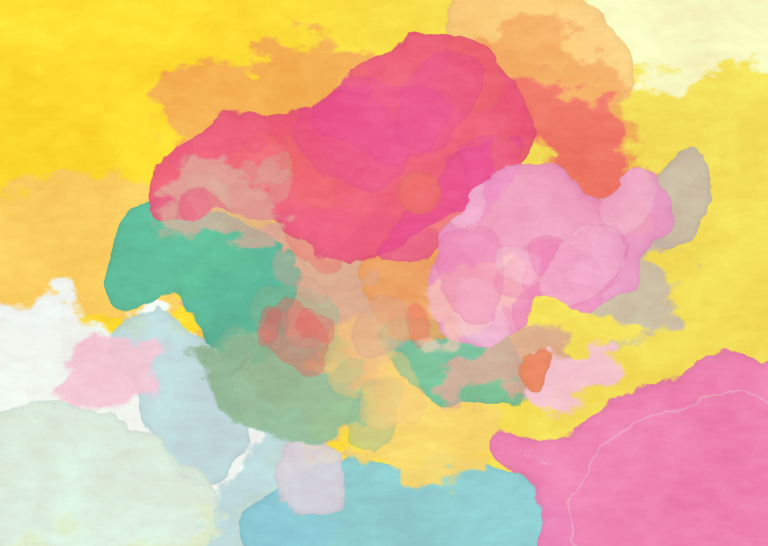
A WebGL 2 fragment shader for this background:

```glsl
#version 300 es
precision highp float;
// Layered watercolour washes: yellow ground, red, lilac and teal blooms, pink and blue pools.
uniform vec2 u_resolution;
out vec4 fragColor;

#define ASPECT 1.41
#define RAGGED 0.085
#define BRISTLE 0.13
#define CRISP 0.002
#define SOFT 0.011
#define RIM 0.07
#define FLECK 0.42
#define FLECKS 10
#define GRAIN 0.08

const vec3 GOLD = vec3(1.0, 0.87, 0.2), LEMON = vec3(0.96, 0.88, 0.36);
const vec3 CREAM = vec3(0.97, 0.96, 0.77), PEACH = vec3(0.98, 0.79, 0.49);
const vec3 ORANGE = vec3(0.95, 0.64, 0.37), CORAL = vec3(0.94, 0.44, 0.42);
const vec3 RED = vec3(0.93, 0.35, 0.49), MAGENTA = vec3(0.92, 0.32, 0.58);
const vec3 PINK = vec3(0.94, 0.51, 0.71), LILAC = vec3(0.94, 0.61, 0.79);
const vec3 BLUSH = vec3(0.97, 0.79, 0.84), ROSE = vec3(0.86, 0.66, 0.59);
const vec3 TEAL = vec3(0.35, 0.74, 0.62), SAGE = vec3(0.58, 0.75, 0.6);
const vec3 BLUE = vec3(0.55, 0.81, 0.85), ICE = vec3(0.75, 0.87, 0.88);
const vec3 MINT = vec3(0.86, 0.93, 0.86), WHITE = vec3(0.95, 0.98, 0.97);
const vec3 STONE = vec3(0.79, 0.74, 0.68);

vec2 p;          // position, canvas height = 1
vec3 paper;      // colour painted so far
float bristle;   // shared dry-brush breakup

float hash(vec2 q) {
  q = fract(q * vec2(0.1031, 0.1137));
  q += dot(q, q.yx + 33.3);
  return fract((q.x + q.y) * q.x * 7.7);
}

float noise(vec2 q) {
  vec2 i = floor(q), f = fract(q), e = vec2(1, 0);
  f *= f * (3.0 - 2.0 * f);
  return mix(mix(hash(i), hash(i + e), f.x),
             mix(hash(i + e.yx), hash(i + e.xx), f.x), f.y);
}

float fbm(vec2 q) {
  float sum = 0.0, amp = 0.5;
  for (int i = 0; i < 5; i++) {
    sum += amp * noise(q);
    q = mat2(1.6, 1.2, -1.2, 1.6) * q + 5.3;
    amp *= 0.5;
  }
  return sum;
}

// Distance to a turned ellipse (centre xy, radii zw) with a ragged edge
float blob(vec4 e, float turn) {
  float s = sin(turn), c = cos(turn);
  vec2 d = mat2(c, -s, s, c) * (p - e.xy);
  float k = length(d / e.zw);
  float dist = k * (k - 1.0) / max(length(d / (e.zw * e.zw)), 0.001);
  return dist + RAGGED * (fbm(p * 10.0 + e.xy * 37.0) - 0.48);
}

float join(float a, float b) {
  float h = max(0.04 - abs(a - b), 0.0);
  return min(a, b) - h * h * 6.0;
}

// Lays translucent ink inside a distance: soft edges break up, crisp ones gather pigment
void lay(float d, vec3 ink, float alpha, float soft) {
  float crisp = step(soft, CRISP);
  d += BRISTLE * bristle * (1.0 - crisp);
  float rim = RIM * crisp * exp(-abs(d) * 200.0);
  paper = mix(paper, ink * (1.0 - rim), alpha * smoothstep(soft, -soft, d));
}

void wash(vec4 e, float turn, vec3 ink, float alpha, float soft) {
  lay(blob(e, turn), ink, alpha, soft);
}

// Overlapping translucent flecks within an area, kept inside the clip distance
void scatter(vec4 area, float clip, vec3 inkA, vec3 inkB) {
  float keep = FLECK * smoothstep(CRISP, -CRISP, clip);
  for (int i = 0; i < FLECKS; i++) {
    vec2 seed = vec2(i * 7, 3) + floor(area.xy * 90.0);
    vec2 at = vec2(hash(seed), hash(seed.yx + 11.0)) * 2.0 - 1.0;
    vec2 size = area.zw * mix(0.2, 0.5, hash(seed + 23.0));
    wash(vec4(area.xy + at * area.zw, size), at.x * 2.0, i % 2 == 0 ? inkA : inkB, keep, CRISP);
  }
}

void main() {
  p = gl_FragCoord.xy / u_resolution * vec2(ASPECT, 1.0);
  bristle = fbm(p * vec2(17, 25)) - 0.48;

  // Yellow ground, cream and peach at the top
  paper = mix(GOLD, LEMON, smoothstep(0.3, 1.1, p.x));
  wash(vec4(0.16, 0.54, 0.2, 0.16), 0.3, PEACH, 0.65, SOFT);
  wash(vec4(1.28, 0.98, 0.25, 0.11), 0.25, CREAM, 0.95, SOFT);
  wash(vec4(0.99, 0.93, 0.19, 0.11), -0.7, PEACH, 0.92, CRISP);
  wash(vec4(0.5, 0.83, 0.22, 0.08), 0.25, ORANGE, 0.75, SOFT);
  wash(vec4(1.03, 0.8, 0.2, 0.09), -0.85, ORANGE, 0.75, SOFT);
  wash(vec4(1.06, 0.74, 0.14, 0.06), -0.7, CORAL, 0.85, SOFT);
  wash(vec4(0.64, 0.41, 0.28, 0.2), 0.0, ROSE, 0.92, SOFT);

  // Pale lower left
  wash(vec4(0.08, 0.23, 0.44, 0.22), -0.1, WHITE, 0.97, SOFT);
  wash(vec4(0.33, 0.28, 0.1, 0.17), 0.4, ICE, 0.9, CRISP);
  wash(vec4(0.2, 0.33, 0.09, 0.06), 0.5, BLUSH, 0.9, SOFT);
  wash(vec4(0.17, 0.06, 0.28, 0.18), -0.5, MINT, 0.9, CRISP);

  // Pools along the bottom
  wash(vec4(0.5, 0.08, 0.1, 0.16), 0.0, ICE, 0.95, SOFT);
  wash(vec4(0.75, 0.03, 0.32, 0.13), 0.0, BLUE, 0.95, CRISP);
  wash(vec4(0.77, 0.23, 0.17, 0.09), -0.1, mix(LEMON, PEACH, 0.5), 0.95, SOFT);
  wash(vec4(0.57, 0.13, 0.06, 0.08), 0.3, mix(ICE, BLUSH, 0.5), 0.9, CRISP);
  float pool = join(blob(vec4(1.32, 0.09, 0.34, 0.25), 0.2),
                    blob(vec4(0.98, 0.16, 0.08, 0.04), -0.4));
  lay(pool, PINK, 0.97, CRISP);
  lay(abs(pool + 0.06) - 0.002, BLUSH, 0.5, CRISP);

  // Grey shadows at the right
  wash(vec4(1.25, 0.63, 0.05, 0.09), -0.3, STONE, 0.92, CRISP);
  wash(vec4(1.16, 0.47, 0.09, 0.09), 0.5, STONE, 0.9, SOFT);

  // Teal wing and mossy underside
  float wing = join(blob(vec4(0.28, 0.55, 0.12, 0.065), 0.8),
                    blob(vec4(0.44, 0.48, 0.11, 0.13), 0.4));
  lay(wing, TEAL, 0.95, CRISP);
  wash(vec4(0.53, 0.31, 0.14, 0.11), -0.3, SAGE, 0.9, SOFT);
  wash(vec4(0.84, 0.34, 0.15, 0.07), -0.35, mix(TEAL, SAGE, 0.4), 0.9, CRISP);
  wash(vec4(0.77, 0.49, 0.1, 0.1), 0.0, ORANGE, 0.8, CRISP);
  wash(vec4(0.94, 0.34, 0.1, 0.06), 0.3, ROSE, 0.85, SOFT);
  scatter(vec4(0.58, 0.35, 0.16, 0.11), -1.0, SAGE, PEACH);
  scatter(vec4(0.63, 0.48, 0.15, 0.1), -1.0, ROSE, CORAL);

  // Red bloom
  float bloom = join(blob(vec4(0.79, 0.77, 0.19, 0.15), 0.1),
                     blob(vec4(0.46, 0.7, 0.19, 0.09), 0.3));
  bloom = join(bloom, blob(vec4(0.7, 0.65, 0.19, 0.1), 0.35));
  lay(bloom, RED, 0.93, CRISP);
  wash(vec4(0.84, 0.64, 0.16, 0.06), 0.75, MAGENTA, 0.7, CRISP);
  scatter(vec4(0.7, 0.74, 0.24, 0.15), bloom, MAGENTA, CORAL);
  wash(vec4(0.38, 0.63, 0.11, 0.06), -0.4, ROSE, 0.75, SOFT);
  scatter(vec4(0.45, 0.66, 0.13, 0.08), bloom, ROSE, RED);
  lay(length(p - vec2(0.77, 0.647)) - 0.04, CORAL, 0.8, CRISP);

  // Lilac bloom
  float petal = join(blob(vec4(0.92, 0.54, 0.19, 0.11), 1.0),
                     blob(vec4(1.06, 0.56, 0.13, 0.11), -0.3));
  petal = join(petal, blob(vec4(1.18, 0.63, 0.05, 0.065), 0.2));
  lay(petal, LILAC, 0.9, CRISP);
  wash(vec4(0.88, 0.46, 0.12, 0.07), 0.5, mix(PEACH, BLUSH, 0.6), 0.65, SOFT);
  scatter(vec4(1.0, 0.55, 0.2, 0.13), petal, PINK, BLUSH);

  // Small accents below the blooms
  wash(vec4(1.06, 0.31, 0.08, 0.06), 0.3, BLUSH, 0.95, SOFT);
  wash(vec4(0.99, 0.32, 0.03, 0.05), -0.2, mix(ORANGE, CORAL, 0.4), 0.9, CRISP);

  // Stepped pigment patches and brushed grain
  float patches = floor(fbm(p * 7.0 + fbm(p * 5.0) * 2.0) * 14.0) / 14.0;
  float grain = fbm(p * vec2(30, 70));
  paper += GRAIN * vec3(0.5, 1.2, 1) * (1.4 * (patches - 0.45) + 0.7 * (grain - 0.48));
  fragColor = vec4(clamp(paper, 0.0, 1.0), 1.0);
}
```
